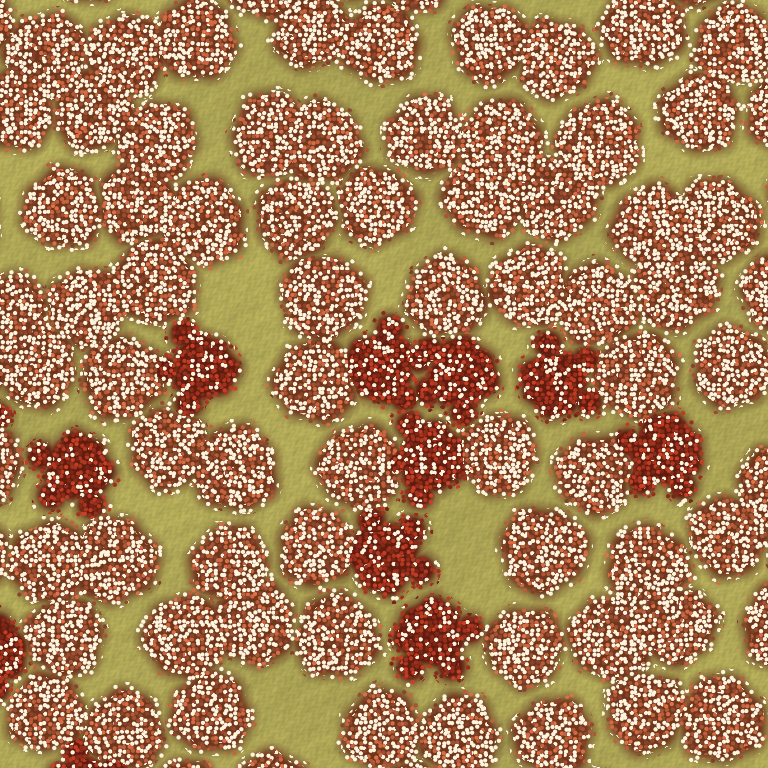
Give the GLSL for this pattern, as a Shadertoy shader.

```glsl
// Round clumps of cream, rust and dark grains scattered over embossed olive ground.

const float CLUMP_GRID = 9.0;      // clump cells across the canvas
const float CLUMP_RADIUS = 0.051;
const float CLUMP_JITTER = 0.5;
const float EMPTY_SHARE = 0.04;
const float RED_SHARE = 0.12;
const float GRAIN_GRID = 165.0;    // grain cells across the canvas
const float GRAIN_RADIUS = 0.46;   // in grain cells
const float FRINGE = 0.012;        // width of the loose clump edge
const float CREAM_SHARE = 0.58;
const float CREAM_SHARE_RED = 0.26;
const float RELIEF = 0.065;
const vec2 LIGHT_STEP = vec2(-0.0011, 0.0011);

const vec3 OLIVE = vec3(0.68, 0.65, 0.335);
const vec3 SHADOW = vec3(0.50, 0.39, 0.21);
const vec3 CREAM = vec3(1.0, 0.96, 0.87);
const vec3 RUST = vec3(0.77, 0.39, 0.25);
const vec3 BROWN = vec3(0.44, 0.21, 0.11);
const vec3 RED = vec3(0.70, 0.22, 0.13);
const vec3 MAROON = vec3(0.38, 0.11, 0.06);

vec3 hash3(vec2 p) {
    vec3 q = fract(p.xyx * vec3(0.1031, 0.1030, 0.0973));
    q += dot(q, q.yxz + 33.33);
    return fract((q.xxy + q.yzz) * q.zyx);
}

// Layered, folded sine waves used as ground height.
float groundHeight(vec2 p) {
    float height = 0.0, amplitude = 1.0;
    vec2 q = p * 90.0;
    for (int i = 0; i < 5; i++) {
        height += amplitude * sin(q.x + 1.7 * sin(q.y + float(i)));
        q = mat2(0.8, 0.6, -0.6, 0.8) * q * 1.6;
        amplitude *= 0.8;
    }
    return height;
}

// Depth inside one clump; red clumps carry small side lobes.
float clumpDepth(vec2 q, vec3 rnd, bool isRed) {
    float angle = atan(q.y, q.x);
    float wobble = 0.003 * sin(3.0 * angle + 6.3 * rnd.x)
                 + 0.002 * sin(7.0 * angle + 6.3 * rnd.y);
    float radius = CLUMP_RADIUS + 0.006 * (rnd.y - 0.5) + wobble;
    if (!isRed) return radius - length(q);
    float depth = radius - 0.007 - length(q);
    for (int i = 0; i < 3; i++) {
        float turn = 6.3 * rnd.x + 1.1 * float(i);
        vec2 lobe = 0.051 * vec2(cos(turn), sin(turn));
        depth = max(depth, 0.017 - length(q - lobe));
    }
    return depth;
}

// x: depth in the deepest clump, y: 1 for a red clump, z: its random tint.
vec3 clumpField(vec2 p) {
    vec3 best = vec3(-1.0, 0.0, 0.0);
    vec2 g = p * CLUMP_GRID;
    for (int j = -1; j <= 1; j++) {
        float row = floor(g.y) + float(j);
        float shift = 0.5 * mod(row, 2.0);
        for (int i = -1; i <= 1; i++) {
            vec2 cell = vec2(floor(g.x - shift) + float(i), row);
            vec3 place = hash3(cell + 17.0);
            vec3 kind = hash3(cell + 71.0);
            if (kind.x < EMPTY_SHARE) continue;
            vec2 center = cell + 0.5 + (place.xy - 0.5) * CLUMP_JITTER;
            center.x += shift;
            bool isRed = kind.z < RED_SHARE;
            float depth = clumpDepth((g - center) / CLUMP_GRID, kind, isRed);
            if (depth > best.x) best = vec3(depth, isRed ? 1.0 : 0.0, kind.y);
        }
    }
    return best;
}

// x: distance to the nearest grain present, y and z: its random values.
vec3 nearestGrain(vec2 p, float depth) {
    vec3 best = vec3(9.0, 0.0, 0.0);
    vec2 g = p * GRAIN_GRID, base = floor(g);
    for (int j = -1; j <= 1; j++)
    for (int i = -1; i <= 1; i++) {
        vec2 cell = base + vec2(i, j);
        vec3 rnd = hash3(cell + 211.0);
        float pick = fract(rnd.z * 37.0);
        if (depth < mix(-FRINGE, 0.6 * FRINGE, pick)) continue;
        float d = length(g - cell - 0.5 - (rnd.xy - 0.5) * 0.75);
        if (d < best.x) best = vec3(d, rnd.z, fract(rnd.z * 91.0));
    }
    return best;
}

void mainImage(out vec4 fragColor, in vec2 fragCoord) {
    vec2 p = fragCoord / iResolution.y;
    vec3 clump = clumpField(p);

    // Embossed ground with a soft brown shade around each clump
    float slope = groundHeight(p) - groundHeight(p + LIGHT_STEP);
    vec3 color = OLIVE * (1.0 + RELIEF * clamp(slope, -2.0, 2.0));
    color *= 1.0 + 0.025 * sin(p.x * 7.0 + 2.0 * sin(p.y * 9.0));
    color = mix(color, SHADOW, 0.85 * smoothstep(-1.5 * FRINGE, 0.0, clump.x));

    // Dark gaps between the grains
    vec3 gap = mix(BROWN, MAROON, clump.y);
    color = mix(color, gap, smoothstep(-0.5 * FRINGE, 0.5 * FRINGE, clump.x));

    // Grains, with the cream share drifting inside each clump
    vec3 grain = nearestGrain(p, clump.x);
    float drift = 0.1 * sin(p.x * 110.0 + 6.3 * clump.z) * sin(p.y * 95.0);
    float creamShare = mix(CREAM_SHARE, CREAM_SHARE_RED, clump.y) + drift;
    vec3 warm = mix(RUST, RED, clump.y) * mix(0.65, 1.15, grain.z);
    vec3 tone = grain.y < creamShare ? CREAM : warm;
    float soft = max(0.14, 0.75 * GRAIN_GRID / iResolution.y * 0.5);
    float cover = 1.0 - smoothstep(GRAIN_RADIUS - soft, GRAIN_RADIUS + soft, grain.x);
    color = mix(color, tone, cover);

    fragColor = vec4(color, 1.0);
}
```
